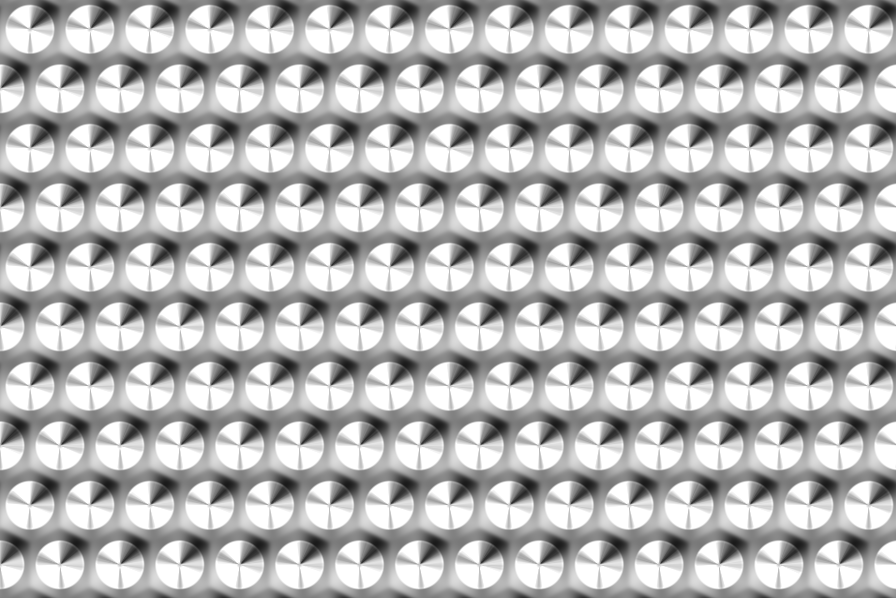
This pattern is drawn by a WebGL 2 fragment shader. Its source:

```glsl
#version 300 es
precision highp float;

#define PITCH vec2(0.1002, 0.0995)
#define FIRST_ROW_Y 0.0555
#define DISC_RADIUS 0.405
#define SHADOW_ANGLE 46.0
#define ANGLE_JITTER 9.0
#define CELL_SHARPNESS 20.0
#define BRUSH_STRENGTH 0.05
#define RIM_LIGHT 0.10

uniform vec2 u_resolution;
out vec4 fragColor;

float hash(vec2 p) {
    vec3 q = fract(vec3(p.xyx) * 0.1031);
    q += dot(q, q.yzx + 33.33);
    return fract((q.x + q.y) * q.z);
}

// Soft angular band around a direction, in degrees
float lobe(float angle, float centre, float width) {
    float d = mod(angle - centre + 180.0, 360.0) - 180.0;
    return exp(-d * d / (width * width));
}

// Turned metal: conic highlights with fine radial brushing
float discShade(float angle, float seed) {
    float shade = 1.10;
    shade -= 0.92 * lobe(angle, SHADOW_ANGLE - 2.0, 27.0);
    shade -= 0.30 * lobe(angle, 78.0, 14.0);
    shade -= 0.45 * lobe(angle, 160.0, 17.0);
    shade -= 0.36 * lobe(angle, 272.0, 9.0);
    shade -= 0.26 * lobe(angle, 352.0, 13.0);
    float turn = mod(angle, 360.0) / 4.0;
    float a = hash(vec2(floor(turn), seed));
    float b = hash(vec2(mod(floor(turn) + 1.0, 90.0), seed));
    return shade + BRUSH_STRENGTH * (mix(a, b, smoothstep(0.0, 1.0, fract(turn))) - 0.5);
}

// Base plate facet around each disc
float plateShade(float angle) {
    float shade = 0.62;
    shade -= 0.52 * lobe(angle, SHADOW_ANGLE + 4.0, 30.0);
    shade -= 0.15 * lobe(angle, 128.0, 28.0);
    shade += 0.24 * lobe(angle, 208.0, 34.0);
    shade -= 0.12 * lobe(angle, 275.0, 18.0);
    shade += 0.10 * lobe(angle, 318.0, 22.0);
    return shade;
}

void main() {
    vec2 p = gl_FragCoord.xy / u_resolution.y;
    float pixel = 1.0 / (u_resolution.y * PITCH.x);
    float baseRow = floor((p.y - FIRST_ROW_Y) / PITCH.y + 0.5);

    float plate = 0.0, weightSum = 0.0;
    float nearest = 10.0, discAngle = 0.0, discSeed = 0.0;

    // Blend the facets of neighbouring staggered cells
    for (int j = -1; j <= 1; j++) {
        float row = baseRow + float(j);
        float stagger = 0.5 * mod(row, 2.0);
        float baseCol = floor(p.x / PITCH.x - stagger + 0.5);
        for (int i = -1; i <= 1; i++) {
            vec2 cell = vec2(baseCol + float(i), row);
            vec2 centre = vec2(cell.x + stagger, row) * PITCH + vec2(0.0, FIRST_ROW_Y);
            vec2 offset = (p - centre) / PITCH.x;
            float seed = hash(cell + 17.0);
            float jitter = (seed - 0.5) * ANGLE_JITTER;
            float angle = degrees(atan(offset.y, offset.x + 1e-6)) + jitter;
            float weight = exp(-CELL_SHARPNESS * dot(offset, offset));
            plate += weight * plateShade(angle);
            weightSum += weight;
            if (length(offset) < nearest) {
                nearest = length(offset);
                discAngle = angle;
                discSeed = floor(seed * 64.0);
            }
        }
    }
    plate /= weightSum;

    // Disc with a thin bright rim over the plate
    float disc = discShade(discAngle, discSeed);
    disc += RIM_LIGHT * smoothstep(0.05, 0.0, DISC_RADIUS - nearest);
    disc = mix(0.78, clamp(disc, 0.12, 1.0), smoothstep(0.0, 0.06, nearest));
    float soft = max(pixel, 0.02);
    float mask = 1.0 - smoothstep(DISC_RADIUS - soft, DISC_RADIUS + soft, nearest);
    float grey = mix(clamp(plate, 0.10, 0.95), clamp(disc, 0.0, 1.0), mask);
    fragColor = vec4(vec3(grey), 1.0);
}
```
